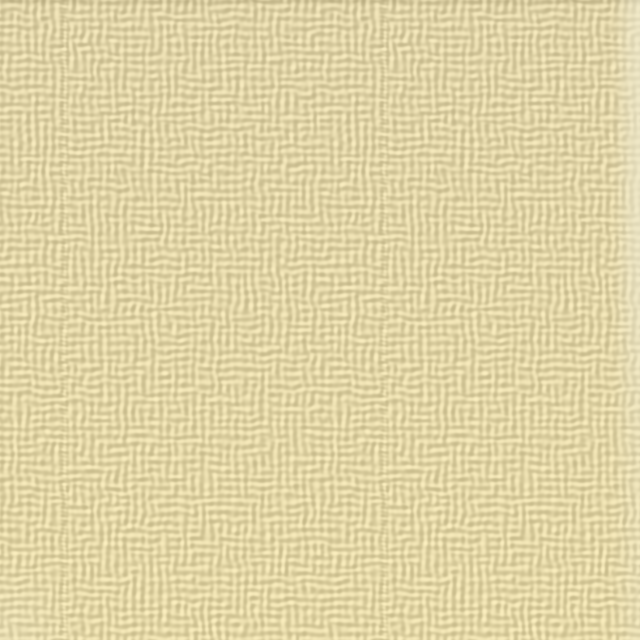
Reproduce this texture procedurally as a Shadertoy shader.

```glsl
#define THREADS 75.0
#define TILE 0.5
#define SEAM_X 0.1
#define SEAM_WIDTH 0.008
#define WOBBLE 0.5
#define GRAIN 1.5
#define RELIEF 0.043
#define LIGHT_STEP 0.18
#define CREAM vec3(0.88, 0.83, 0.65)
#define PALE vec3(0.91, 0.88, 0.75)

const float TAU = 6.2831853;

float hash(vec2 p) {
    vec3 q = fract(p.xyx * 0.1031);
    q += dot(q, q.yzx + 33.33);
    return fract((q.x + q.y) * q.z);
}

float noise(vec2 p) {
    vec2 cell = floor(p);
    vec2 f = fract(p);
    f = f * f * (3.0 - 2.0 * f);
    float low = mix(hash(cell), hash(cell + vec2(1, 0)), f.x);
    float high = mix(hash(cell + vec2(0, 1)), hash(cell + vec2(1, 1)), f.x);
    return mix(low, high, f.y);
}

// Height of the cloth, with p counted in threads
float weave(vec2 p) {
    float bendX = noise(p * vec2(0.45, 0.6) + 17.0) - 0.5;
    float bendY = noise(p * vec2(0.6, 0.45) + 53.0) - 0.5;
    float warp = cos(TAU * (p.x + WOBBLE * bendX));
    float weft = cos(TAU * (p.y + WOBBLE * bendY));

    // Short stretches where one thread direction lies on top
    float onTop = smoothstep(0.25, 0.75, noise(p * 0.85 + 91.0));
    float cloth = warp * mix(0.25, 0.9, onTop) + weft * mix(0.9, 0.25, onTop);

    // Knots and gaps as fine as the threads
    float grain = noise(p * 1.9 + 130.0) - 0.5;
    return cloth + GRAIN * grain;
}

// Cloth repeated sideways, with a narrow crimped seam
float surface(vec2 uv) {
    float x = mod(uv.x - SEAM_X, TILE);
    vec2 p = vec2(x, uv.y) * THREADS;
    float height = weave(p);
    if (x < SEAM_WIDTH) {
        float before = weave(p + vec2(TILE * THREADS, 0.0));
        height = mix(before, height, smoothstep(0.0, SEAM_WIDTH, x));
    }
    float seam = min(x, TILE - x) / (0.6 * SEAM_WIDTH);
    return height + 0.4 * exp(-seam * seam) * sin(2.0 * TAU * p.y);
}

void mainImage(out vec4 fragColor, in vec2 fragCoord) {
    vec2 uv = fragCoord / iResolution.xy;

    // Relief lit from the upper left, with soft extremes
    vec2 toLight = vec2(-1.0, 1.0) * LIGHT_STEP / THREADS;
    float shade = surface(uv - toLight) - surface(uv + toLight);
    shade *= inversesqrt(1.0 + 0.08 * shade * shade);

    // Broad tone: greyer above, warmer below
    vec3 color = CREAM + mix(vec3(0.006, 0.006, -0.004), vec3(-0.009, -0.008, 0.0), uv.y);

    // Faded right edge and lower left corner, shaded top edge
    float fade = smoothstep(0.95, 1.0, uv.x) * mix(0.4, 1.0, smoothstep(0.2, 0.65, uv.y));
    fade = max(fade, 0.3 * smoothstep(0.16, 0.0, length(uv)));
    color = mix(color, PALE, fade);
    color -= 0.04 * smoothstep(0.988, 1.0, uv.y);

    color += RELIEF * shade * (1.0 - 0.65 * fade);
    fragColor = vec4(clamp(color, 0.0, 1.0), 1.0);
}
```
